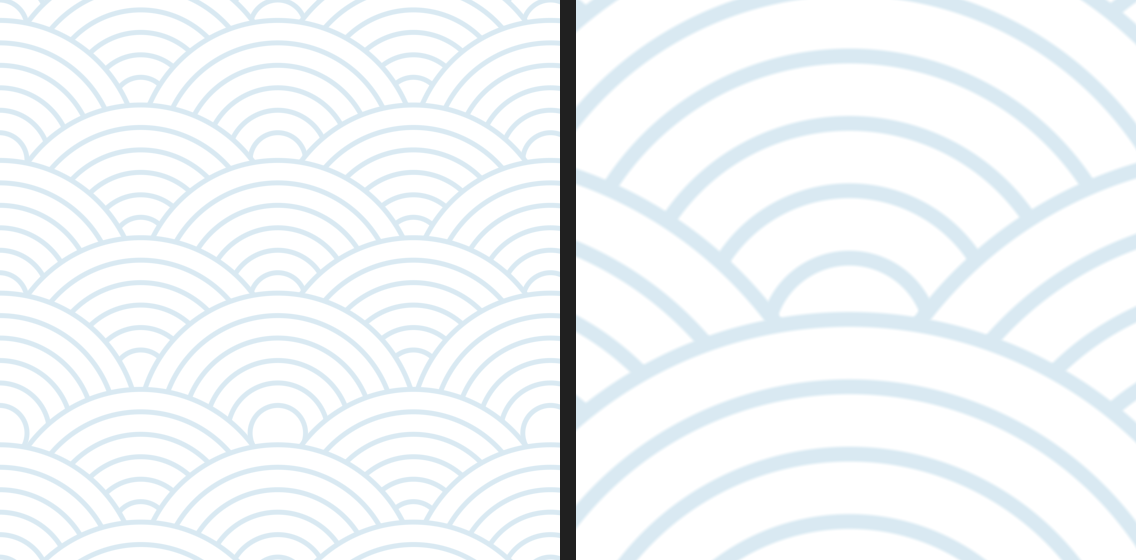
Left, the full canvas; right, a detail of the centre.
A WebGL 2 fragment shader for this pattern:

```glsl
#version 300 es
precision highp float;
// Overlapping fans of pale blue concentric arcs on white, in staggered rows.

uniform vec2 u_resolution;
out vec4 outColor;

// Coverage of the concentric ring lines at distance d from a fan centre.
float ringLines(float d, float soft) {
    float spacing = 30.8;
    float fromInner = max(d, 24.0) - 38.0;   // nothing inside the smallest ring
    float gap = abs(mod(fromInner + 0.5 * spacing, spacing) - 0.5 * spacing);
    return 1.0 - smoothstep(3.4 - soft, 3.4 + soft, gap);
}

// Fan centre nearest to x in a row; the leftmost plain column sits a bit wide.
float columnCentre(float x, bool shifted) {
    float first = shifted ? 193.0 : 7.0;
    float k = round((x - first) / 374.0);
    return first + 374.0 * k - (!shifted && k < 0.5 ? 8.0 : 0.0);
}

// Top of a row: rows come in pairs, and four rows make a slightly uneven block.
float rowTop(int row) {
    int block = row / 4 - 1;
    float top = 144.0 + (block > 0 ? 390.0 : 374.0) * float(block);
    top += (row % 4) / 2 == 1 ? 182.0 : 0.0;
    return top + (row % 2 == 1 ? 76.0 : 0.0);
}

void main() {
    // The canvas is 768 units high, with y running downward.
    float unitsPerPixel = 768.0 / u_resolution.y;
    vec2 p = gl_FragCoord.xy * unitsPerPixel;
    p.y = 768.0 - p.y;
    float soft = max(0.75 * unitsPerPixel, 1.1);

    // Paint rows from top to bottom, each covering the one above.
    float ink = 0.0;
    for (int row = 0; row < 12; row++) {
        float radius = 192.0;
        vec2 centre = vec2(columnCentre(p.x, row % 2 == 0), rowTop(row) + radius);
        float d = distance(p, centre);
        float cover = 1.0 - smoothstep(-soft, soft, d - radius - 3.4);
        // Keep the rim solid so that its outer edge is smoothed only once.
        ink = mix(ink, ringLines(min(d, radius), soft), cover);
    }

    vec3 paper = vec3(1.0);
    vec3 paleBlue = vec3(0.85, 0.915, 0.95);
    outColor = vec4(mix(paper, paleBlue, ink), 1.0);
}
```
